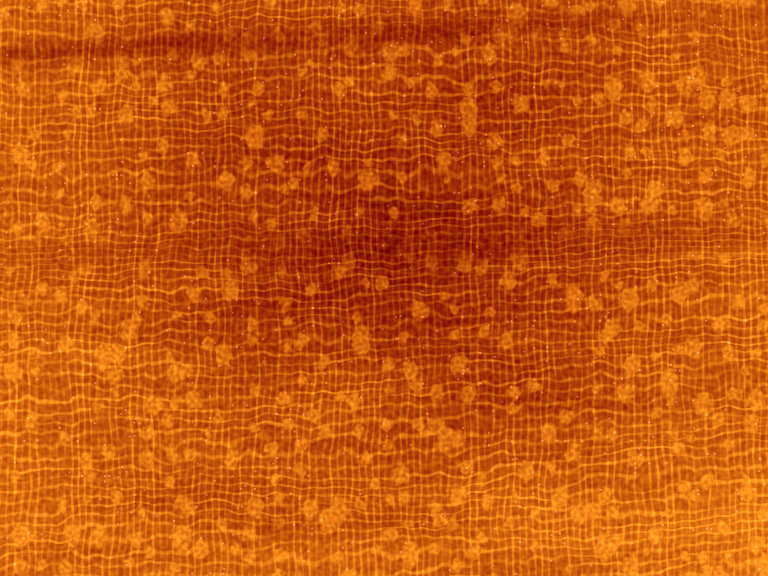
This texture is drawn by a WebGL 1 fragment shader. Its source:

```glsl
precision highp float;
// Backlit cross section of orange-brown wood: pores, fine rays and wavy cross bands.
uniform vec2 u_resolution;

vec2 hash2(vec2 p) {
  vec3 a = fract(p.xyx * vec3(0.1031, 0.1030, 0.0973));
  a += dot(a, a.yzx + 33.33);
  return fract((a.xx + a.yz) * a.zy);
}

float gradientAt(vec2 cell, vec2 offset) {
  float angle = 6.2832 * hash2(cell + 71.0).x;
  return dot(vec2(cos(angle), sin(angle)), offset);
}

// Gradient noise, roughly -0.6 to 0.6
float noise(vec2 p) {
  vec2 i = floor(p), f = fract(p);
  vec2 u = f * f * f * (f * (f * 6.0 - 15.0) + 10.0);
  vec2 e = vec2(1.0, 0.0);
  float low = mix(gradientAt(i, f), gradientAt(i + e.xy, f - e.xy), u.x);
  float high = mix(gradientAt(i + e.yx, f - e.yx), gradientAt(i + 1.0, f - 1.0), u.x);
  return mix(low, high, u.y);
}

// Scattered rounded pores, some tall, with ragged rims
float pores(vec2 p) {
  p += 0.008 * vec2(noise(p * 75.0), noise(p * 75.0 + 40.0));
  vec2 cell = floor(p / 0.046);
  float cover = 0.0;
  for (int j = -1; j <= 1; j++) {
    for (int i = -1; i <= 1; i++) {
      vec2 id = cell + vec2(float(i), float(j));
      vec2 size = hash2(id + 9.0);
      vec2 d = p - (id + 0.1 + 0.8 * hash2(id + 150.0)) * 0.046;
      float radius = mix(0.008, 0.0165, size.x * size.x);
      d.y /= 1.0 + 0.6 * size.y * size.y;
      float present = step(hash2(id + 310.0).x, 0.68);
      cover = max(cover, present * (1.0 - smoothstep(radius - 0.003, radius + 0.003, length(d))));
    }
  }
  return cover;
}

// Wavy pale bands, packed closer across the middle
float crossBands(vec2 p) {
  float phase = 51.0 * p.y + 2.5 * smoothstep(0.48, 0.61, p.y);
  phase += 1.4 * noise(p * vec2(1.6, 9.0)) + 0.8 * noise(p * vec2(12.0, 16.0));
  phase += 0.45 * noise(p * vec2(36.0, 24.0));
  float d = abs(fract(phase) - 0.5);
  float strength = 0.8 + 0.9 * noise(vec2(p.x * 10.0, floor(phase) * 3.7));
  return strength * (1.0 - smoothstep(0.05, 0.22, d));
}

// Thin upright rays, each with its own strength
float rays(vec2 p) {
  float x = p.x + 0.03 * (p.y - 0.5) * (p.x - 0.6);
  float phase = 84.0 * x + 0.9 * noise(p * vec2(5.0, 4.0)) + 0.5 * noise(p * vec2(22.0, 16.0));
  float d = abs(fract(phase) - 0.5);
  float strength = 0.45 + 0.7 * hash2(vec2(floor(phase), 5.0)).x + 0.9 * noise(vec2(floor(phase) * 2.3, p.y * 20.0));
  return strength * (1.0 - smoothstep(0.04, 0.3, d));
}

// Tiny bright glints
float glints(vec2 p) {
  vec2 id = floor(p * 130.0);
  vec2 center = 0.3 + 0.4 * hash2(id + 20.0);
  float d = length(fract(p * 130.0) - center);
  return step(0.972, hash2(id + 500.0).y) * (1.0 - smoothstep(0.1, 0.38, d));
}

void main() {
  vec2 uv = gl_FragCoord.xy / u_resolution;
  vec2 p = gl_FragCoord.xy / u_resolution.y;

  // Layers bend upward at the lower right
  vec2 q = p;
  q.y -= 0.045 * p.x * p.x * (1.0 - p.y) - 0.012 * noise(p * vec2(2.5, 3.0));

  // Light is weakest just above the middle
  float fromCenter = length((uv - vec2(0.52, 0.63)) * vec2(1.0, 0.9));
  float light = 0.56 * smoothstep(0.0, 0.72, fromCenter);
  light += 0.16 * noise(p * vec2(2.0, 5.0)) + 0.14 * noise(q * vec2(4.0, 20.0));

  // Dark growth rings without pores, and a pale seam
  float topRing = exp(-pow((p.y - 0.905 - 0.055 * p.x) / 0.024, 2.0));
  float middleRing = exp(-pow((p.y - 0.56 - 0.02 * p.x) / 0.03, 2.0));
  float seam = exp(-pow((p.y - 0.487 - 0.055 * p.x - 0.008 * noise(p * 9.0)) / 0.005, 2.0));
  light -= 0.3 * topRing * (1.0 - 0.6 * uv.x) + 0.05 * middleRing;

  float tone = light + 0.36 * crossBands(q) * (1.0 - 0.6 * topRing) * (1.0 - 0.3 * middleRing);
  tone += 0.29 * rays(p) + 0.14 * seam;

  // Pores are granular and paler than the wood around them
  float pore = pores(q) * (1.0 - 0.85 * max(topRing * (1.0 - 0.5 * uv.x), middleRing));
  float poreTone = light * 0.65 + 0.62 + 0.4 * noise(p * 140.0);
  tone = mix(tone, poreTone, 0.85 * pore);

  // Fine grain and glints
  tone += 0.27 * noise(p * 125.0) + 0.17 * noise(p * 60.0 + 17.0);
  float glint = glints(p);
  tone += 0.45 * glint;

  float red = 0.555 + 0.45 * tone;
  float blue = 0.02 + 0.1 * pow(max(tone, 0.0), 2.0) + 0.2 * glint;
  gl_FragColor = vec4(clamp(vec3(red, red - 0.433, blue), 0.0, 1.0), 1.0);
}
```
